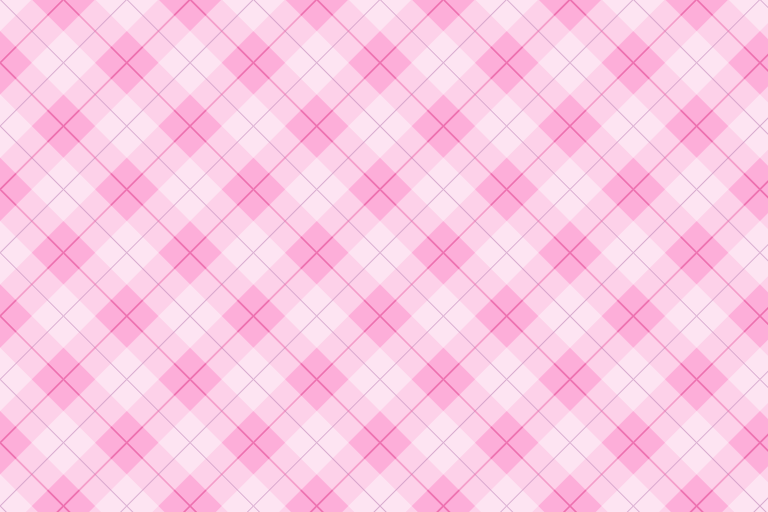
Write a WebGL 2 fragment shader that draws this pattern.

```glsl
#version 300 es
precision highp float;
// Diagonal pink gingham with fine crossing pinstripes.

uniform vec2 u_resolution;
out vec4 fragColor;

// Antialiased band of the given half width around distance zero.
vec2 band(vec2 dist, float halfWidth, float pixel) {
    vec2 cover = clamp((halfWidth - dist) / pixel + 0.5, 0.0, 1.0);
    return min(cover, 2.0 * halfWidth / pixel);
}

void main() {
    // Diagonal axes, one unit per repeat, with a deep check at each integer.
    vec2 p = (gl_FragCoord.xy / u_resolution.y - vec2(0.6186, 0.5064)) * 4.043;
    vec2 diagonal = vec2(p.x + p.y, p.x - p.y);
    float pixel = 4.043 * 1.4142 / u_resolution.y;

    // Distances to the middles of the deep and the pale stripes.
    vec2 toDeep = abs(fract(diagonal + 0.5) - 0.5);
    vec2 toPale = 0.5 - toDeep;

    // Checks: two deep stripes, one of each, or two pale ones.
    vec2 stripe = band(toDeep, 0.25, pixel);
    float deep = stripe.x * stripe.y;
    float pale = (1.0 - stripe.x) * (1.0 - stripe.y);
    vec3 color = vec3(0.992, 0.818, 0.912);
    color = mix(color, vec3(0.992, 0.682, 0.852), deep);
    color = mix(color, vec3(0.992, 0.896, 0.950), pale);

    // Thin mauve pinstripes along the pale stripes.
    vec2 mauve = band(toPale, 0.0055, pixel) * 0.75;
    color = mix(color, vec3(0.80, 0.60, 0.77), max(mauve.x, mauve.y));

    // Rose pinstripes along the deep stripes, stronger inside deep checks.
    vec2 rose = band(toDeep, 0.0095, pixel) * mix(0.48, 0.85, deep);
    color = mix(color, vec3(0.92, 0.40, 0.66), max(rose.x, rose.y));

    fragColor = vec4(color, 1.0);
}
```
